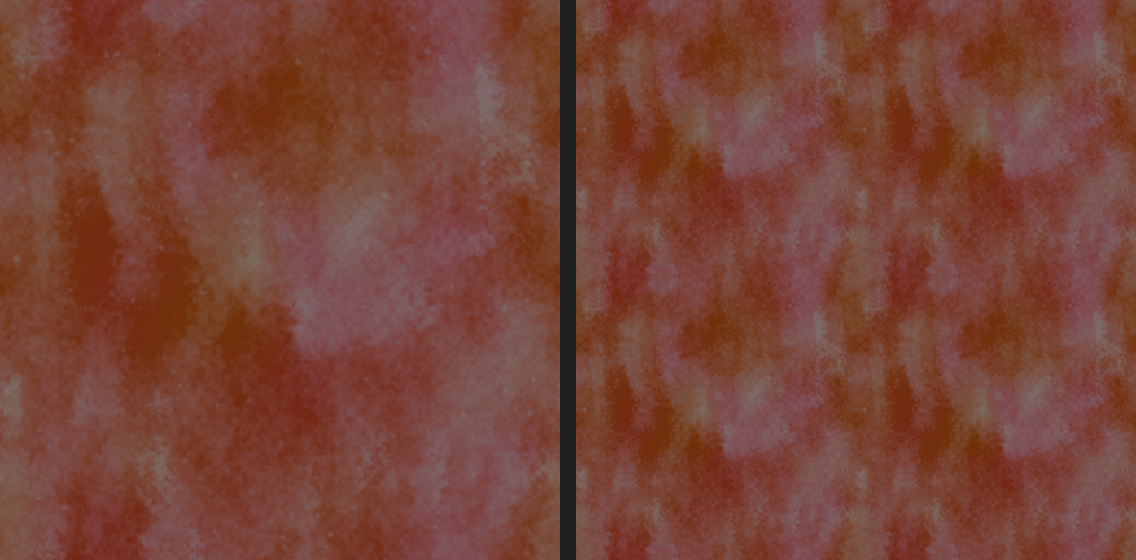
Left, the tile; right, the same tile 2 across and 2 down.
Give the GLSL for this texture, as a WebGL 1 fragment shader.

```glsl
precision highp float;
// Weathered rust: soft vertical stains from pale rose to burnt orange.
// Wrapping value noise, stretched in y and flaked by fine displacement,
// drives a colour ramp; small light and dark specks lie on top.

uniform vec2 u_resolution;

const vec3 RUST  = vec3(0.45, 0.175, 0.06);
const vec3 BRICK = vec3(0.48, 0.25, 0.19);
const vec3 ROSE  = vec3(0.49, 0.31, 0.29);
const vec3 PALE  = vec3(0.49, 0.42, 0.41);
const vec3 OCHRE_SHIFT = vec3(-0.02, 0.05, -0.07);

const float MEAN_TONE     = 0.53;  // 0 is rust, 1 is pale rose
const float STAIN_AMOUNT  = 0.80;
const float STREAK_AMOUNT = 0.62;
const float CLOUD_AMOUNT  = 0.42;
const float GRAIN_AMOUNT  = 0.24;
const float PALE_STREAKS  = 0.40;
const float SWAY          = 0.07;  // slow bending of the streaks
const float FLAKE         = 0.020; // ragged edges of the stains
const float LIGHT_CELLS   = 44.0;
const float DARK_CELLS    = 84.0;

float hash(vec2 p, float seed) {
  return fract(sin(dot(p, vec2(127.1, 311.7)) + seed * 17.3) * 43758.5453);
}

// Value noise that repeats after a whole number of cells, centred on zero.
float noise(vec2 uv, vec2 cells, float seed) {
  vec2 p = uv * cells;
  vec2 i = floor(p);
  vec2 f = p - i;
  f = f * f * f * (f * (f * 6.0 - 15.0) + 10.0);
  vec2 a = mod(i, cells);
  vec2 b = mod(i + 1.0, cells);
  float low  = mix(hash(a, seed), hash(vec2(b.x, a.y), seed), f.x);
  float high = mix(hash(vec2(a.x, b.y), seed), hash(b, seed), f.x);
  return mix(low, high, f.y) - 0.5;
}

// Scattered soft ovals, one candidate per cell, wrapping at the edges.
float specks(vec2 uv, float cells, float density, float seed) {
  vec2 p = uv * cells;
  vec2 home = floor(p);
  float cover = 0.0;
  for (int y = -1; y <= 1; y++) {
    for (int x = -1; x <= 1; x++) {
      vec2 cell = home + vec2(float(x), float(y));
      vec2 id = mod(cell, cells);
      vec2 centre = cell + vec2(hash(id, seed), hash(id, seed + 1.0));
      float present = step(hash(id, seed + 2.0), density);
      float size = mix(0.12, 0.34, hash(id, seed + 3.0));
      float angle = 6.2832 * hash(id, seed + 4.0);
      vec2 along = vec2(cos(angle), sin(angle));
      vec2 d = p - centre;
      float r = length(vec2(dot(d, along) * 0.7, dot(d, vec2(-along.y, along.x))));
      float strength = mix(0.4, 1.0, hash(id, seed + 5.0));
      cover = max(cover, present * strength * (1.0 - smoothstep(0.2 * size, size, r)));
    }
  }
  return cover;
}

vec3 ramp(float tone) {
  vec3 c = mix(RUST, BRICK, clamp(tone / 0.41, 0.0, 1.0));
  c = mix(c, ROSE, clamp((tone - 0.41) / 0.35, 0.0, 1.0));
  return mix(c, PALE, clamp((tone - 0.76) / 0.64, 0.0, 1.0));
}

void main() {
  vec2 uv = gl_FragCoord.xy / u_resolution;

  // Bend the streaks slowly, then flake their outlines.
  vec2 p = uv;
  p.x += SWAY * noise(uv, vec2(3.0, 4.0), 1.0);
  p.y += SWAY * noise(uv, vec2(7.0, 3.0), 2.0);
  p += FLAKE * vec2(noise(uv, vec2(80.0), 3.0), noise(uv, vec2(80.0), 4.0));
  p += 0.5 * FLAKE * vec2(noise(uv, vec2(170.0), 5.0), noise(uv, vec2(170.0), 6.0));

  float stain = noise(p, vec2(6.0, 4.0), 7.0);
  float streak = noise(p, vec2(14.0, 5.0), 8.0)
               + 0.5 * noise(p, vec2(29.0, 8.0), 9.0);
  float cloud = noise(p, vec2(12.0, 10.0), 10.0)
              + 0.6 * noise(p, vec2(27.0, 22.0), 11.0);
  float grain = noise(uv, vec2(64.0, 56.0), 12.0)
              + 0.9 * noise(uv, vec2(128.0, 116.0), 13.0)
              + 0.6 * noise(uv, vec2(230.0), 14.0);

  float tone = MEAN_TONE + STAIN_AMOUNT * stain + STREAK_AMOUNT * streak
             + CLOUD_AMOUNT * cloud + GRAIN_AMOUNT * grain;
  tone += PALE_STREAKS * smoothstep(0.22, 0.5, noise(p, vec2(23.0, 7.0), 15.0))
        * smoothstep(0.4, 0.8, tone);

  // Light chips and dark pits.
  tone += 0.45 * specks(uv, LIGHT_CELLS, 0.07, 20.0);
  tone -= 0.22 * specks(uv, DARK_CELLS, 0.22, 30.0);

  // Hue drifts between red and ochre.
  float hue = noise(p, vec2(5.0, 4.0), 40.0) + 0.6 * noise(p, vec2(11.0, 7.0), 41.0);
  vec3 colour = ramp(tone) + OCHRE_SHIFT * hue * 0.7;
  gl_FragColor = vec4(clamp(colour, 0.0, 1.0), 1.0);
}
```
